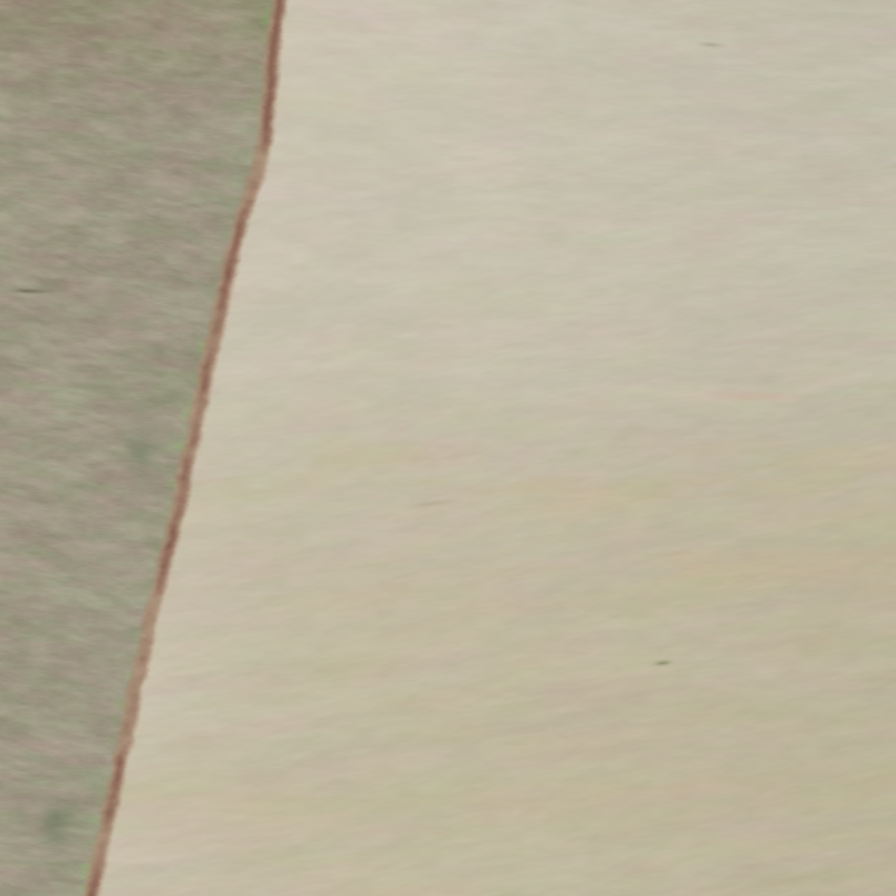
Write a WebGL 2 fragment shader that draws this texture.

```glsl
#version 300 es
precision highp float;

uniform vec2 u_resolution;
out vec4 fragColor;

const vec3 CREAM_TOP = vec3(0.784, 0.760, 0.692);
const vec3 CREAM_LOW = vec3(0.756, 0.722, 0.626);
const vec3 CREAM_RIM = vec3(0.798, 0.762, 0.690);
const vec3 OCHRE = vec3(0.735, 0.680, 0.550);
const vec3 STONE = vec3(0.616, 0.590, 0.512);
const vec3 STONE_RIM = vec3(0.605, 0.605, 0.512);
const vec3 BARK = vec3(0.655, 0.550, 0.460);
const vec3 BARK_DARK = vec3(0.540, 0.385, 0.330);
const float BARK_HALF_WIDTH = 0.0085;
const float EDGE_BLUR = 0.0045;
const float TILT_TOP = -0.05;
const float TILT_LOW = 0.13;

float hash(vec2 p) {
    vec3 q = fract(vec3(p.xyx) * 0.1031);
    q += dot(q, q.yzx + 33.33);
    return fract((q.x + q.y) * q.z);
}

float noise(vec2 p) {
    vec2 cell = floor(p), f = fract(p);
    f = f * f * (3.0 - 2.0 * f);
    float low = mix(hash(cell), hash(cell + vec2(1, 0)), f.x);
    float high = mix(hash(cell + vec2(0, 1)), hash(cell + vec2(1, 1)), f.x);
    return mix(low, high, f.y);
}

// Layered noise, centred on zero
float fbm(vec2 p) {
    float sum = 0.0, gain = 0.5;
    for (int i = 0; i < 4; i++) {
        sum += gain * (noise(p) - 0.5);
        p = p * 2.03 + 17.3;
        gain *= 0.55;
    }
    return sum;
}

// Soft elliptical spot, sheared by a slope
float spot(vec2 p, vec2 centre, vec2 radius, float slope) {
    vec2 d = p - centre;
    d.y -= slope * d.x;
    d /= radius;
    return exp(-dot(d, d));
}

float band(float y, float centre, float width) {
    float d = (y - centre) / width;
    return exp(-d * d);
}

// Centre line of the bark strip at height y
float barkLine(float y) {
    float bow = 0.005 * smoothstep(0.28, 0.45, y) * (1.0 - smoothstep(0.9, 1.0, y));
    float wobble = 0.003 * fbm(vec2(3.0, y * 22.0));
    return 0.102 + 0.211 * y + bow + 0.010 * band(y, 0.83, 0.07) + wobble;
}

// Subtle drift between pink and green
vec3 tint(vec2 p, float amount) {
    return amount * fbm(p) * vec3(1.0, -0.6, 0.6);
}

vec3 creamWood(vec2 p, float offset) {
    // Grain turns from falling at the top to rising lower down
    float tilt = mix(TILT_LOW, TILT_TOP, smoothstep(0.5, 1.0, p.y));
    vec2 g = vec2(p.x, p.y - tilt * (p.x - 0.6) + 0.012 * fbm(p * vec2(6.0, 9.0)));
    float broad = fbm(vec2(p.x * 3.0, p.y * 26.0 - p.x));
    float streak = fbm(g * vec2(13.0, 58.0));
    float fine = fbm(g * vec2(42.0, 165.0) + 9.0);
    vec3 col = mix(CREAM_LOW, CREAM_TOP, smoothstep(0.2, 0.85, p.y));
    col = mix(col, CREAM_RIM, 0.7 * exp(-max(offset, 0.0) / 0.12));
    col -= vec3(0.020, 0.018, 0.020) * smoothstep(0.45, 1.0, p.x);

    // Ochre growth bands
    float rings = band(p.y, 0.47, 0.055) + band(p.y, 0.36, 0.04)
                + 0.8 * band(p.y, 0.12, 0.045) + 0.4 * band(p.y, 0.885, 0.02);
    col = mix(col, OCHRE, rings * smoothstep(-0.1, 0.25, broad + 0.7 * streak) * 0.42);
    col += 0.022 * broad + 0.036 * streak + 0.036 * fine;
    col += tint(g * vec2(14.0, 52.0) + 31.0, 0.034);
    col.b -= 0.03 * fbm(g * vec2(10.0, 46.0) + 71.0);

    // Isolated flecks
    col += vec3(0.03, -0.025, -0.01) * spot(p, vec2(0.846, 0.557), vec2(0.055, 0.005), -0.04);
    col -= 0.09 * spot(p, vec2(0.793, 0.950), vec2(0.011, 0.0026), -0.08);
    col -= vec3(0.17, 0.14, 0.17) * spot(p, vec2(0.740, 0.260), vec2(0.008, 0.0024), 0.08);
    col -= vec3(0.05, 0.045, 0.06) * spot(p, vec2(0.480, 0.438), vec2(0.022, 0.0025), 0.12);
    return col;
}

vec3 greyStone(vec2 p, float offset) {
    vec2 g = vec2(p.x, p.y + 0.10 * p.x + 0.01 * fbm(p * 12.0));
    float mottled = fbm(g * vec2(16.0, 42.0));
    float fine = fbm(g * vec2(46.0, 150.0) + 5.0);
    vec3 col = mix(STONE, STONE_RIM, 0.8 * exp(min(offset, 0.0) / 0.03));
    col += 0.085 * mottled + 0.095 * fine;
    col += tint(g * vec2(26.0, 75.0) + 13.0, 0.055);
    col -= vec3(0.03, 0.035, 0.045) * smoothstep(0.85, 1.0, p.y);
    col -= vec3(0.07, 0.045, 0.05) * spot(p, vec2(0.156, 0.500), vec2(0.014, 0.028), 0.0);
    col -= vec3(0.07, 0.045, 0.05) * spot(p, vec2(0.062, 0.080), vec2(0.016, 0.030), 0.0);
    col -= 0.12 * spot(p, vec2(0.033, 0.675), vec2(0.020, 0.0022), 0.0);
    return col;
}

void main() {
    vec2 p = gl_FragCoord.xy / u_resolution;
    float offset = p.x - barkLine(p.y);
    float rough = offset + 0.007 * fbm(p * vec2(40.0, 65.0));
    float blur = max(EDGE_BLUR, 0.7 / u_resolution.x);

    // Two surfaces meet under the strip
    vec3 col = mix(greyStone(p, offset), creamWood(p, offset), smoothstep(-blur, blur, offset - 0.004));

    // Bark strip with a darker, broken core
    float strip = 1.0 - smoothstep(-blur, blur, abs(rough) - BARK_HALF_WIDTH);
    float core = band(rough, 0.001, 0.005) * smoothstep(-0.22, 0.18, fbm(vec2(p.x * 10.0, p.y * 16.0)));
    vec3 bark = mix(BARK, BARK_DARK, core) + 0.10 * fbm(p * vec2(70.0, 120.0));
    col = mix(col, bark, strip * 0.92);

    // Green fringe on the stone side
    float fringe = band(offset, -BARK_HALF_WIDTH - 0.005, 0.006);
    col += fringe * smoothstep(0.0, 0.3, fbm(p * vec2(40.0, 70.0))) * vec3(-0.02, 0.04, -0.03);

    fragColor = vec4(clamp(col, 0.0, 1.0), 1.0);
}
```
